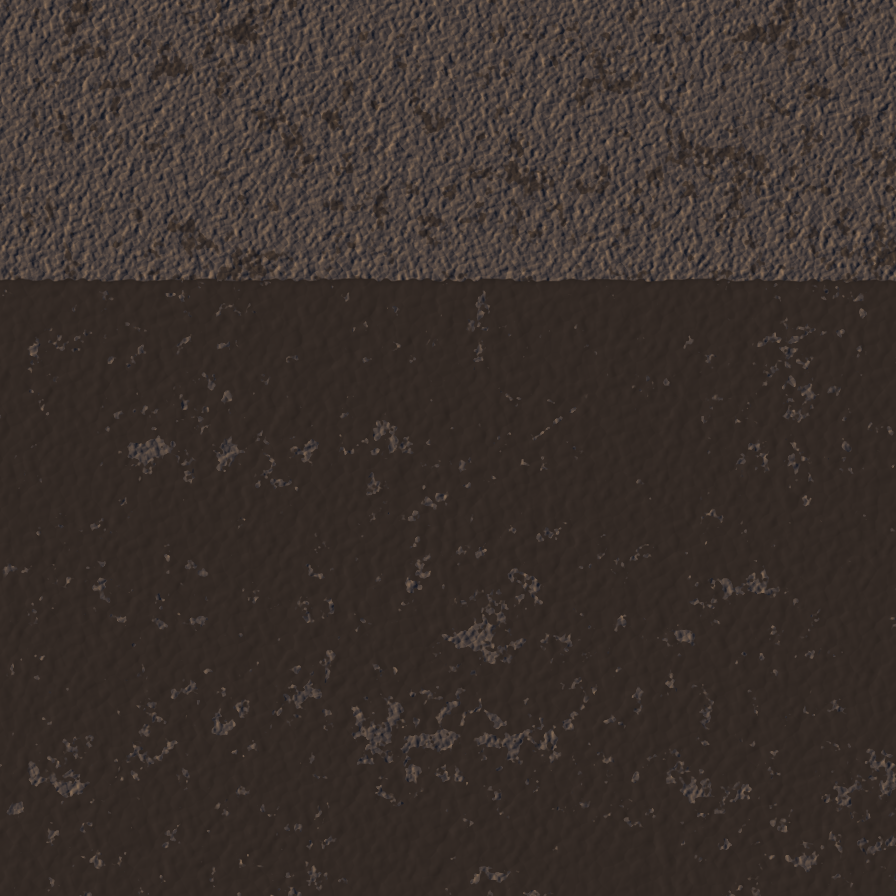
Write a Shadertoy shader that draws this texture.

```glsl
// Rough plaster band above a dark painted wall with chipped, worn patches.

const float SEAM_HEIGHT = 0.6875;
const float SEAM_RAGGED = 0.004;
const float GRAIN_SCALE = 225.0;
const float GRAIN_CONTRAST = 1.15;
const float PAINT_SCALE = 120.0;
const float PAINT_RELIEF = 0.060;
const float CHIP_SCALE = 52.0;
const float CHIP_LEVEL = 0.68;      // higher leaves fewer chips
const float CHIP_CLUSTERING = 0.16;
const float SPECK_LEVEL = 0.59;
const float ZONE_WEAR = 0.17;       // extra wear at the heart of a zone
const float SAMPLE_STEP = 0.0009;
const vec2 LIGHT_DIR = vec2(-0.95, 0.31);
const vec2 SCRATCH_START = vec2(0.596, 0.510);
const vec2 SCRATCH_END = vec2(0.641, 0.544);
const vec3 PLASTER = vec3(0.300, 0.260, 0.246);
const vec3 WARM_LIGHT = vec3(0.112, 0.082, 0.046);
const vec3 COOL_SHADE = vec3(0.112, 0.084, 0.056);
const vec3 PAINT = vec3(0.198, 0.162, 0.143);
const mat2 TURN = mat2(0.80, 0.60, -0.60, 0.80);

// Worn zones: centre in xy, radii in zw.
const int ZONE_COUNT = 12;
const vec4 ZONES[ZONE_COUNT] = vec4[](
    vec4(0.30, 0.452, 0.035, 0.016), vec4(0.208, 0.342, 0.060, 0.035),
    vec4(0.378, 0.352, 0.030, 0.015), vec4(0.525, 0.287, 0.060, 0.014),
    vec4(0.755, 0.294, 0.060, 0.020), vec4(0.507, 0.183, 0.130, 0.045),
    vec4(0.968, 0.135, 0.040, 0.050), vec4(0.090, 0.123, 0.070, 0.025),
    vec4(0.237, 0.200, 0.035, 0.030), vec4(0.165, 0.495, 0.030, 0.016),
    vec4(0.470, 0.360, 0.025, 0.035), vec4(0.820, 0.350, 0.060, 0.020));

vec2 hash2(vec2 cell) {
    vec3 q = fract(vec3(cell.xyx) * vec3(0.1031, 0.1030, 0.0973));
    q += dot(q, q.yzx + 33.33);
    return fract((q.xx + q.yz) * q.zy);
}

// Squared distance to the nearest scattered point.
float cellular(vec2 p) {
    vec2 cell = floor(p), local = fract(p);
    float nearest = 4.0;
    for (int y = -1; y <= 1; y++)
        for (int x = -1; x <= 1; x++) {
            vec2 offset = vec2(x, y);
            vec2 d = offset + hash2(cell + offset + 200.0) - local;
            nearest = min(nearest, dot(d, d));
        }
    return nearest;
}

float smoothNoise(vec2 p) {
    vec2 cell = floor(p) + 300.0, t = fract(p);
    t = t * t * t * (t * (t * 6.0 - 15.0) + 10.0);
    float bottom = mix(hash2(cell).x, hash2(cell + vec2(1, 0)).x, t.x);
    float top = mix(hash2(cell + vec2(0, 1)).x, hash2(cell + vec2(1, 1)).x, t.x);
    return mix(bottom, top, t.y);
}

// Broken-edged noise around one half.
float layeredNoise(vec2 p) {
    float sum = 0.0, total = 0.0, weight = 1.0;
    for (int i = 0; i < 4; i++) {
        sum += weight * smoothNoise(p);
        total += weight;
        p = TURN * p * 1.8 + 17.3;
        weight *= 0.8;
    }
    return sum / total;
}

// Soft lumps with small grains on top, scaled so slopes stay comparable.
float bumps(vec2 p, float scale) {
    vec2 q = TURN * p * scale;
    float lumps = 1.1 * smoothNoise(q * 0.5) + 1.1 * smoothNoise(TURN * q + 5.0);
    return (lumps - 0.75 * cellular(q * 0.72 + 9.1)) / scale;
}

// Positive on slopes that face the light.
float litSlope(vec2 p, float scale) {
    vec2 e = LIGHT_DIR * SAMPLE_STEP;
    return (bumps(p - e, scale) - bumps(p + e, scale)) / (2.0 * SAMPLE_STEP);
}

float segmentDistance(vec2 p, vec2 a, vec2 b) {
    vec2 ab = b - a;
    return length(p - a - ab * clamp(dot(p - a, ab) / dot(ab, ab), 0.0, 1.0));
}

float wearZones(vec2 p) {
    float wear = 0.0;
    for (int i = 0; i < ZONE_COUNT; i++) {
        vec2 d = (p - ZONES[i].xy) / ZONES[i].zw;
        wear = max(wear, exp(-dot(d, d)));
    }
    float scratch = segmentDistance(p, SCRATCH_START, SCRATCH_END) / 0.003;
    return max(wear, 1.9 * exp(-scratch * scratch));
}

void mainImage(out vec4 fragColor, in vec2 fragCoord) {
    vec2 p = fragCoord / iResolution.y;
    float pixel = 1.0 / iResolution.y;

    // Surface materials
    float s = clamp(GRAIN_CONTRAST * litSlope(p, GRAIN_SCALE), -1.9, 2.3);
    vec3 plaster = PLASTER + max(s, 0.0) * WARM_LIGHT + min(s, 0.0) * COOL_SHADE;
    vec3 paint = PAINT * (1.0 + PAINT_RELIEF * litSlope(p, PAINT_SCALE));
    float breakup = layeredNoise(p * CHIP_SCALE)
                  + CHIP_CLUSTERING * (smoothNoise(p * vec2(9.0, 14.0)) - 0.5);

    // Paint specks left on the upper plaster
    float specks = smoothstep(SPECK_LEVEL, SPECK_LEVEL + 0.12, breakup);
    vec3 upper = mix(plaster, PAINT + 0.4 * (plaster - PLASTER), 0.8 * specks);

    // Chips that bare the plaster below
    float wear = breakup + ZONE_WEAR * wearZones(p) + 0.05 * (0.30 - p.y);
    float chip = smoothstep(CHIP_LEVEL, CHIP_LEVEL + 0.08, wear);
    vec3 lower = mix(paint, plaster, 0.9 * chip);

    // Ragged seam with a thin shadow beneath
    float ragged = SEAM_RAGGED * (smoothNoise(vec2(p.x * 130.0, 3.0)) - 0.5);
    float above = p.y - SEAM_HEIGHT - ragged;
    lower *= 1.0 - 0.15 * exp(-max(-above, 0.0) / 0.003);
    fragColor = vec4(mix(lower, upper, smoothstep(-pixel, pixel, above)), 1.0);
}
```
